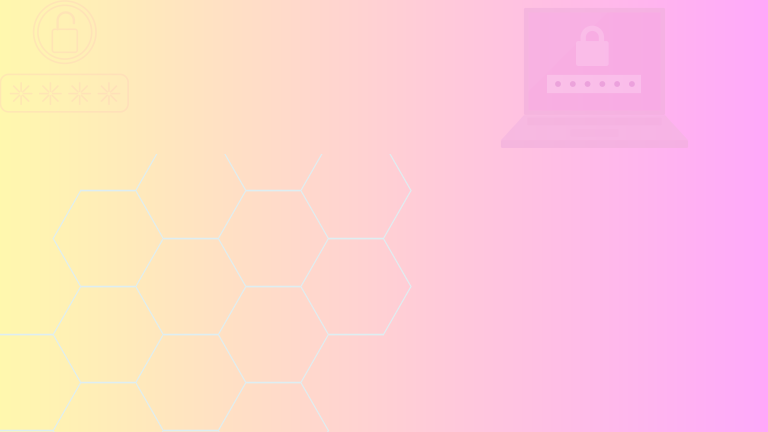
A Shadertoy shader for this background:

```glsl
#define CANVAS_HEIGHT 9.0
#define LEFT_COLOR vec3(1.0, 0.971, 0.68)
#define RIGHT_COLOR vec3(1.0, 0.659, 0.98)
#define HEX_COLOR vec3(0.87, 0.935, 0.95)
#define HEX_ORIGIN vec2(2.255, 0.03)
#define HEX_TOP 5.79
#define INK_COLOR vec3(1.0, 0.80, 0.72)
#define INK_LINE 0.017
#define FRAME_COLOR vec3(0.945, 0.69, 0.865)
#define SCREEN_COLOR vec3(0.96, 0.655, 0.88)
#define PALE_COLOR vec3(0.97, 0.755, 0.915)
#define LAPTOP_OPACITY 0.68

float pixelSize;

// Antialiased coverage of a signed distance
float cover(float d) {
    return clamp(0.5 - d / pixelSize, 0.0, 1.0);
}

// Line coverage that stays true to its width when thinner than a sample
float stroke(float d, float halfWidth) {
    float thin = min(1.0, 2.0 * halfWidth / pixelSize);
    return thin * cover(abs(d) - max(halfWidth, 0.5 * pixelSize));
}

float box(vec2 p, vec2 halfSize, float corner) {
    vec2 q = abs(p) - halfSize + corner;
    return length(max(q, 0.0)) + min(max(q.x, q.y), 0.0) - corner;
}

float segment(vec2 p, vec2 a, vec2 b) {
    vec2 ab = b - a;
    return length(p - a - ab * clamp(dot(p - a, ab) / dot(ab, ab), 0.0, 1.0));
}

// Upper half circle with straight legs of the given lengths
float shackle(vec2 p, float radius, float leftLeg, float rightLeg) {
    float arc = p.y > 0.0 ? abs(length(p) - radius) : 1e3;
    float left = segment(p, vec2(-radius, 0.0), vec2(-radius, -leftLeg));
    float right = segment(p, vec2(radius, 0.0), vec2(radius, -rightLeg));
    return min(arc, min(left, right));
}

// Partial honeycomb with a flat cut along its top and heavier level edges
float honeycomb(vec2 p) {
    p.x = HEX_ORIGIN.x + (p.x - HEX_ORIGIN.x) * 1.007;
    float level = 1e3;
    float slanted = 1e3;
    for (int column = -1; column <= 3; column++) {
        for (int row = 0; row < 3; row++) {
            if ((column == -1 && row > 0) || (column == 3 && row == 0)) continue;
            float shift = float(column & 1);
            vec2 center = HEX_ORIGIN + vec2(sqrt(3.0) * float(column), 2.0 * float(row) + shift);
            vec2 q = abs(p - center);
            float side = dot(q, vec2(0.866, 0.5));
            if (q.y > side) level = min(level, abs(q.y - 1.0));
            else slanted = min(slanted, abs(side - 1.0));
        }
    }
    return max(stroke(level, 0.017), stroke(slanted, 0.012)) * cover(p.y - HEX_TOP);
}

// Open padlock in a double ring, above a box of asterisks
float passwordBadge(vec2 p) {
    vec2 q = p - vec2(1.35, 8.33);
    float ink = max(stroke(length(q) - 0.65, INK_LINE), stroke(length(q) - 0.56, INK_LINE));
    ink = max(ink, stroke(box(q + vec2(0.0, 0.18), vec2(0.26, 0.24), 0.05), INK_LINE));
    ink = max(ink, stroke(shackle(q - vec2(0.02, 0.24), 0.17, 0.18, 0.05), 0.025));

    q = p - vec2(1.34, 7.06);
    ink = max(ink, stroke(box(q, vec2(1.33, 0.39), 0.17), INK_LINE));

    float index = clamp(round((p.x - 0.44) / 0.61), 0.0, 3.0);
    q = p - vec2(0.44 + 0.61 * index, 7.05);
    float sector = 0.785398;
    float angle = atan(q.y, q.x);
    angle -= sector * round(angle / sector);
    vec2 arm = length(q) * vec2(cos(angle), sin(angle));
    return max(ink, stroke(segment(arm, vec2(0.05, 0.0), vec2(0.22, 0.0)), INK_LINE));
}

vec3 drawLaptop(vec3 background, vec2 p) {
    vec2 q = p - vec2(12.385, 7.72);
    vec3 color = background;

    // Lid and screen with a diagonal sheen
    color = mix(color, FRAME_COLOR, cover(box(q, vec2(1.47, 1.115), 0.03)));
    float sheen = cover((q.x - q.y + 0.75) * 0.707);
    vec3 screen = mix(SCREEN_COLOR, PALE_COLOR, 0.15 * sheen);
    color = mix(color, screen, cover(box(q, vec2(1.375, 1.02), 0.0)));

    // Sloping base, keys, touchpad and front lip
    vec2 b = p - vec2(12.385, 6.34);
    float slope = (abs(b.x) - 1.71 + 0.92 * b.y) * 0.736;
    color = mix(color, mix(FRAME_COLOR, PALE_COLOR, 0.3), cover(max(slope, abs(b.y) - 0.26)));
    color = mix(color, FRAME_COLOR, cover(box(b - vec2(0.0, 0.13), vec2(1.4, 0.08), 0.02)));
    color = mix(color, FRAME_COLOR, 0.6 * cover(box(b + vec2(0.0, 0.11), vec2(0.5, 0.08), 0.02)));
    color = mix(color, FRAME_COLOR, cover(box(b + vec2(0.0, 0.34), vec2(1.95, 0.083), 0.03)));

    // Closed padlock
    float lock = cover(box(p - vec2(12.34, 7.885), vec2(0.34, 0.26), 0.05));
    lock = max(lock, cover(shackle(p - vec2(12.34, 8.22), 0.19, 0.12, 0.12) - 0.055));
    color = mix(color, PALE_COLOR, 0.85 * lock);

    // Password field with dots
    color = mix(color, PALE_COLOR, cover(box(p - vec2(12.375, 7.25), vec2(0.98, 0.19), 0.0)));
    float index = clamp(round((p.x - 11.625) / 0.308), 0.0, 5.0);
    float dots = cover(length(p - vec2(11.625 + 0.308 * index, 7.25)) - 0.06);
    color = mix(color, vec3(0.89, 0.59, 0.84), dots);
    return mix(background, color, LAPTOP_OPACITY);
}

void mainImage(out vec4 fragColor, in vec2 fragCoord) {
    pixelSize = CANVAS_HEIGHT / iResolution.y;
    vec2 p = fragCoord * pixelSize;
    vec3 color = mix(LEFT_COLOR, RIGHT_COLOR, fragCoord.x / iResolution.x);
    color = mix(color, INK_COLOR, 0.36 * passwordBadge(p));
    color = drawLaptop(color, p);
    color = mix(color, HEX_COLOR, honeycomb(p));
    fragColor = vec4(color, 1.0);
}
```
